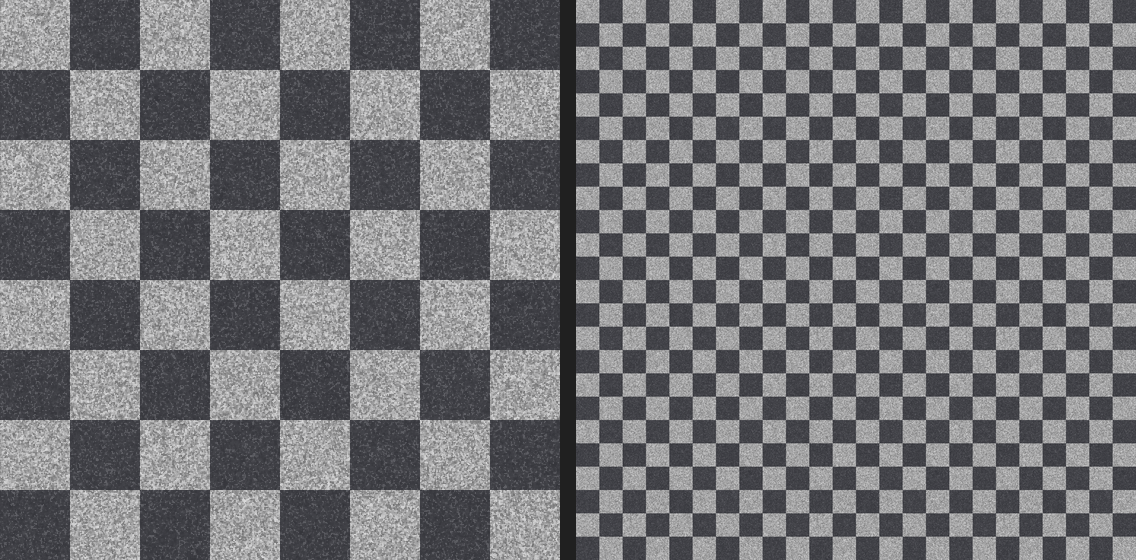
Left: one tile. Right: repeated 3 by 3.
Reproduce this pattern procedurally as a WebGL 1 fragment shader.

```glsl
precision highp float;

// Checkerboard of 8 by 8 squares: speckled light grey against charcoal.
// Wrapping cellular grain gives each material its texture, and layered
// sines with whole frequencies add faint mottling.

uniform vec2 u_resolution;

const float TAU = 6.2831853;

vec3 hash3(vec2 p) {
  vec3 q = fract(p.xyx * vec3(0.1031, 0.1030, 0.0973));
  q += dot(q, q.yxz + 33.33);
  return fract((q.xxy + q.yzz) * q.zyx);
}

// Soft cellular noise: random greys blended by distance to jittered points.
float grain(vec2 uv, float cells, float seed) {
  vec2 p = uv * cells;
  vec2 id = floor(p);
  float total = 0.0;
  float weights = 0.0;
  for (int j = -1; j <= 1; j++) {
    for (int i = -1; i <= 1; i++) {
      vec2 cell = id + vec2(float(i), float(j));
      vec3 rnd = hash3(mod(cell, cells) + seed);
      vec2 toPoint = cell + rnd.xy - p;
      float w = exp(-5.0 * dot(toPoint, toPoint));
      total += w * rnd.z;
      weights += w;
    }
  }
  return total / weights;
}

// Broad, tileable unevenness in the range -1 to 1.
float mottle(vec2 uv) {
  vec2 t = uv * TAU;
  float a = sin(13.0 * t.x + 7.0 * t.y + 2.0 * sin(5.0 * t.y));
  float b = sin(17.0 * t.y - 9.0 * t.x + 2.0 * sin(11.0 * t.x));
  float c = sin(29.0 * t.x + 23.0 * t.y + 1.5 * sin(19.0 * t.y));
  return (a + b + c) / 3.0;
}

// Coverage of the light squares, with edges one pixel wide.
float lightSquares(vec2 uv) {
  vec2 wave = abs(fract(uv * 4.0 - 0.25) - 0.5) - 0.25;
  vec2 side = clamp(wave * 0.5 * u_resolution, -1.0, 1.0);
  return 0.5 - 0.5 * side.x * side.y;
}

void main() {
  vec2 uv = gl_FragCoord.xy / u_resolution;
  float fine = grain(uv, 384.0, 0.0);
  float coarse = grain(uv, 192.0, 517.0);
  float cloud = mottle(uv);
  float tileTone = hash3(floor(uv * 8.0) + 71.0).z - 0.5;

  // Light squares: strong salt-and-pepper grain.
  vec3 pale = vec3(0.645, 0.645, 0.648);
  pale += 0.38 * (fine - 0.5) + 0.08 * (coarse - 0.5);
  pale += 0.004 * cloud;

  // Dark squares: quiet grain with scattered brighter flecks.
  vec3 charcoal = vec3(0.248, 0.250, 0.272);
  charcoal += 0.06 * (fine - 0.5) + 0.03 * (coarse - 0.5);
  charcoal += 0.09 * smoothstep(0.6, 0.95, fine);
  charcoal += 0.007 * cloud + 0.008 * tileTone;

  gl_FragColor = vec4(mix(charcoal, pale, lightSquares(uv)), 1.0);
}
```
